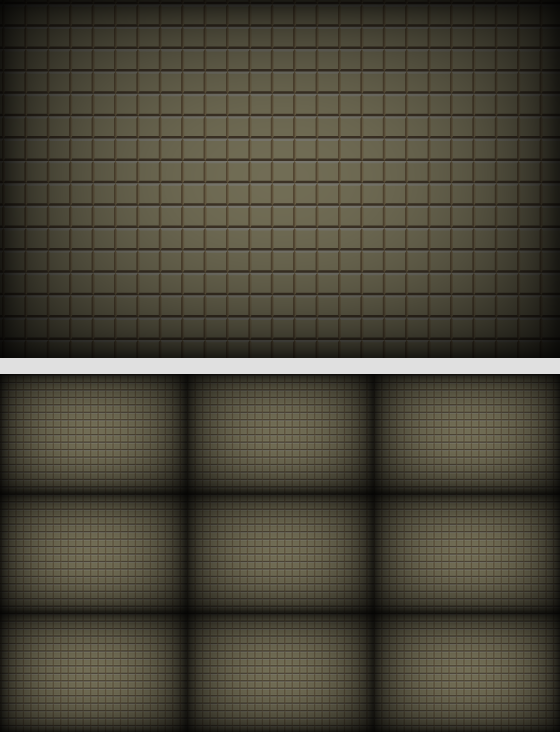
Top, the tile; bottom, the same tile 3 across and 3 down.
Write a WebGL 1 fragment shader that draws this pattern.

```glsl
precision highp float;

uniform vec2 u_resolution;

const vec2 TILE_COUNT = vec2(25.0, 16.0);
// Keeps the canvas border on flat tile faces, clear of the bevels.
const vec2 TILE_SHIFT = vec2(-0.16, 0.19);
const vec3 FACE_COLOR = vec3(0.442, 0.425, 0.332);
const vec3 TOP_COLOR = vec3(0.468, 0.462, 0.425);
const vec3 BOTTOM_COLOR = vec3(0.235, 0.196, 0.146);
const vec3 LEFT_COLOR = vec3(0.418, 0.374, 0.278);
const vec3 RIGHT_COLOR = vec3(0.322, 0.272, 0.194);
const float VIGNETTE_POWER = 0.42;
const float VIGNETTE_ROUNDING = 0.035;
const int SAMPLES = 4;

float hash(vec2 p) {
  return fract(sin(dot(p, vec2(127.1, 311.7))) * 43758.5453);
}

// Mitred bevel: the nearest side, relative to its width, sets the colour.
vec3 bevelledTile(vec2 cell, vec2 sideWidth, vec2 endWidth, float tint) {
  float left = cell.x / sideWidth.x;
  float right = (1.0 - cell.x) / sideWidth.y;
  float bottom = cell.y / endWidth.x;
  float top = (1.0 - cell.y) / endWidth.y;
  float side = min(left, right);
  float end = min(bottom, top);

  vec3 sideColor = left < right ? LEFT_COLOR : RIGHT_COLOR;
  vec3 endColor = bottom < top ? BOTTOM_COLOR : TOP_COLOR;
  vec3 bevel = side < end ? sideColor : endColor;
  return mix(bevel, FACE_COLOR * tint, step(1.0, min(side, end)));
}

vec3 tileWall(vec2 uv, vec2 count, vec2 shift) {
  vec2 grid = uv * count + shift;
  // Rounding keeps wrapped indices exact.
  vec2 id = mod(floor(grid) + 0.5, count) - 0.5;
  float tint = 1.0 + 0.012 * (hash(floor(id + 0.5)) - 0.5);
  return bevelledTile(fract(grid), vec2(0.065, 0.075), vec2(0.11, 0.11), tint);
}

// Darkens equally toward opposite borders and levels off where they join.
float vignette(vec2 uv, float power, float rounding) {
  vec2 falloff = 4.0 * uv * (1.0 - uv);
  falloff = sqrt(falloff * falloff + rounding * rounding);
  return pow(falloff.x * falloff.y, power);
}

void main() {
  vec2 uv = gl_FragCoord.xy / u_resolution;

  // Average a subpixel grid to smooth every edge.
  vec3 color = vec3(0.0);
  for (int y = 0; y < SAMPLES; y++) {
    for (int x = 0; x < SAMPLES; x++) {
      vec2 offset = (vec2(float(x), float(y)) + 0.5) / float(SAMPLES) - 0.5;
      color += tileWall(uv + offset / u_resolution, TILE_COUNT, TILE_SHIFT);
    }
  }
  color /= float(SAMPLES * SAMPLES);

  float light = vignette(uv, VIGNETTE_POWER, VIGNETTE_ROUNDING);
  gl_FragColor = vec4(color * light, 1.0);
}
```
